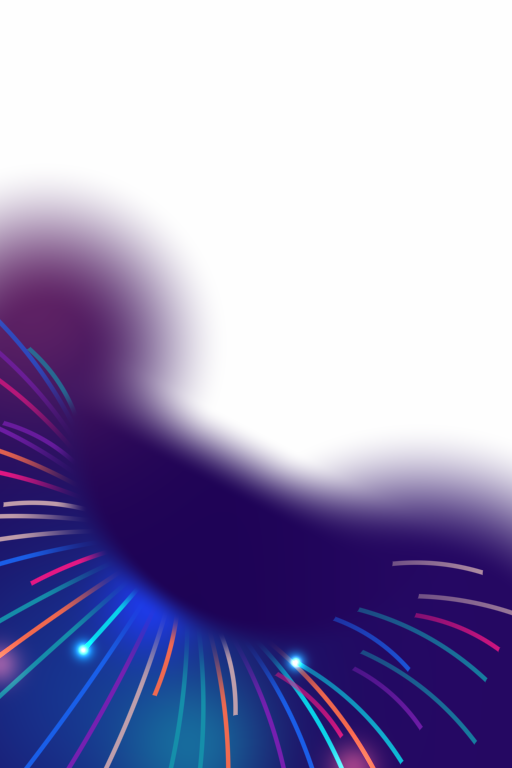
A Shadertoy shader for this background:

```glsl
#define HOLE_CENTRE vec2(0.358, 0.427)
#define HOLE_RADIUS 0.26
#define STRAND_WIDTH 0.0029
#define STRAND_BOW 0.065
#define FAN_COUNT 29
#define STRAND_COUNT 38
#define PAPER vec3(0.995)
#define INDIGO vec3(0.115, 0.01, 0.335)
#define PLUM vec3(0.37, 0.13, 0.39)
#define BLUE vec3(0.09, 0.20, 0.56)
#define TEAL vec3(0.09, 0.47, 0.64)
#define ELECTRIC vec3(0.12, 0.24, 0.98)

// Strand colours: teal, blue, violet, pink, beige, orange, cyan
const vec3 palette[7] = vec3[7](
    vec3(0.08, 0.57, 0.67), vec3(0.10, 0.38, 0.93), vec3(0.48, 0.12, 0.70),
    vec3(0.93, 0.09, 0.52), vec3(0.78, 0.64, 0.68), vec3(0.98, 0.42, 0.30),
    vec3(0.03, 0.86, 0.93));
const int colourOrder[STRAND_COUNT] = int[STRAND_COUNT](
    0, 1, 2, 3, 2, 2, 5, 3, 4, 4, 4, 1, 3, 0, 5, 0, 6, 1, 2, 4,
    5, 0, 0, 5, 4, 2, 1, 6, 5, 3, 6, 2, 0, 1, 0, 3, 4, 4);

struct Strand { vec2 start; vec2 dir; float len; };

vec2 polar(float degrees) {
    float a = radians(degrees);
    return vec2(cos(a), sin(a));
}

float glow(vec2 p, vec2 centre, float radius) {
    vec2 q = (p - centre) / radius;
    return exp(-dot(q, q));
}

// Strands radiating from the rim of the dark hole
Strand fanStrand(int i) {
    float k = float(i - 2);
    bool isShort = i % 4 == 1 && i < 26;
    return Strand(HOLE_CENTRE + HOLE_RADIUS * polar(177.0 + 3.35 * k),
                  polar(131.0 + 6.5 * k), isShort ? 0.11 : 0.28);
}

// Loose strands sweeping to the right
Strand sweepStrand(int i) {
    float j = float(i - FAN_COUNT - 1);
    float sway = cos((j - 2.4) * 1.6);
    vec2 start = vec2(0.39 + 0.0195 * j + 0.039 * sway,
                      0.109 + 0.0176 * j - 0.018 * sway);
    return Strand(start, polar(-44.0 + 0.6 * j * j), i % 2 == 1 ? 0.19 : 0.118);
}

// x: coverage, y: position along the strand from 0 to 1
vec2 drawStrand(vec2 p, Strand s) {
    vec2 normal = vec2(-s.dir.y, s.dir.x);
    vec2 q = p - s.start;
    float u = dot(q, s.dir) / s.len;
    float bow = STRAND_BOW * dot(normal, vec2(0.707));
    float slope = 4.0 * bow * (1.0 - 2.0 * u);
    float offset = dot(q, normal) - 4.0 * bow * s.len * u * (1.0 - u);
    float side = abs(offset) / sqrt(1.0 + slope * slope) - STRAND_WIDTH;
    float ends = (abs(u - 0.5) - 0.5) * s.len;
    float aa = 0.8 / iResolution.y;
    return vec2(1.0 - smoothstep(-aa, aa, max(side, ends)), clamp(u, 0.0, 1.0));
}

// Two soft blobs joined by a slanted edge
float darkMask(vec2 p) {
    float leftBlob = length(p - vec2(0.059, 0.551)) - 0.135;
    float slope = dot(p - vec2(0.169, 0.479), vec2(0.461, 0.887));
    float rightBlob = length(p - vec2(0.547, 0.089)) - 0.267;
    float a = smoothstep(-0.09, 0.105, leftBlob);
    float b = smoothstep(-0.05, 0.042, slope);
    float c = smoothstep(-0.085, 0.095, rightBlob);
    return 1.0 - a * b * c;
}

vec3 ground(vec2 p) {
    float rim = length(p - HOLE_CENTRE) - HOLE_RADIUS;
    float outside = smoothstep(-0.025, 0.02, rim);
    vec3 col = mix(INDIGO, PLUM, glow(p, vec2(0.04, 0.61), 0.18));
    col += vec3(0.03, 0.02, 0.05) * smoothstep(0.25, 0.6, p.x);
    col = mix(col, BLUE, outside * glow(p, vec2(0.117, 0.10), 0.23));
    col = mix(col, TEAL, 0.85 * outside * glow(p, vec2(0.247, 0.03), 0.10));
    return mix(col, ELECTRIC, 0.85 * outside * glow(p, vec2(0.195, 0.212), 0.065));
}

// Bright bead with a cyan halo
vec3 bead(vec2 p, vec2 centre) {
    return palette[6] * 0.75 * glow(p, centre, 0.012) + vec3(glow(p, centre, 0.005));
}

void mainImage(out vec4 fragColor, in vec2 fragCoord) {
    vec2 p = fragCoord / iResolution.y;
    vec3 col = ground(p);

    // Strands
    for (int i = 1; i <= STRAND_COUNT; i++) {
        bool inFan = i <= FAN_COUNT;
        Strand s = fanStrand(i);
        if (!inFan) s = sweepStrand(i);
        vec2 hit = drawStrand(p, s);
        float fade = inFan ? smoothstep(0.0, 0.4, hit.y) : mix(0.55, 1.0, hit.y);
        float strength = inFan ? mix(0.65, 0.95, smoothstep(3.0, 9.0, float(i))) : 0.85;
        col = mix(col, palette[colourOrder[i - 1]], hit.x * fade * strength);
    }

    // Beads and warm flares
    Strand beaded = fanStrand(17);
    col += bead(p, beaded.start + beaded.dir * beaded.len);
    col += bead(p, sweepStrand(FAN_COUNT + 2).start);
    float flare = glow(p, vec2(0.0, 0.135), 0.025) + glow(p, vec2(0.46, 0.0), 0.03);
    col += palette[5] * 0.5 * flare;

    fragColor = vec4(mix(PAPER, clamp(col, 0.0, 1.0), darkMask(p)), 1.0);
}
```
